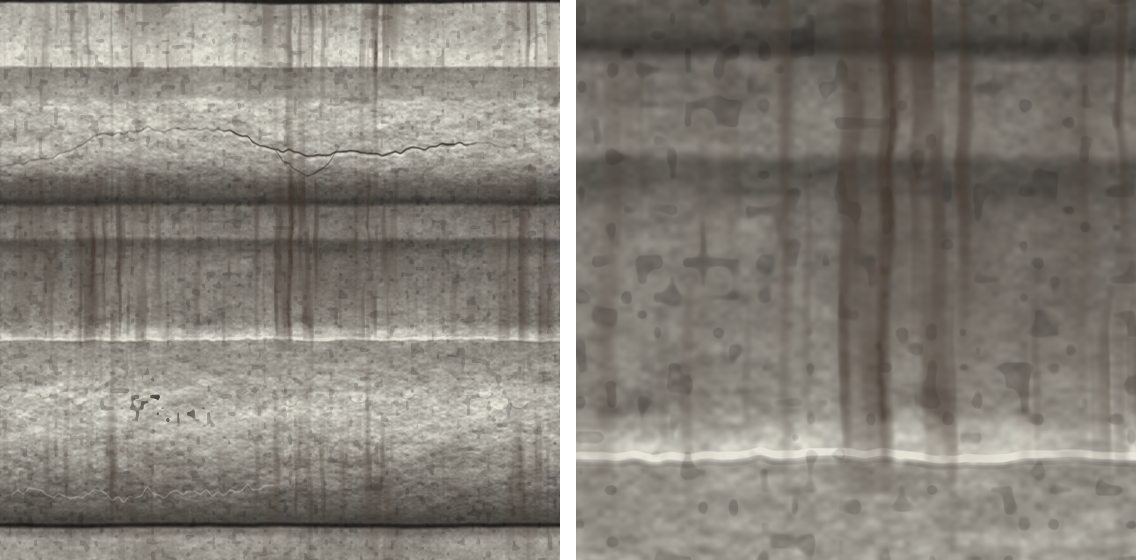
Left: the whole. Right: its middle third, enlarged.
This texture is drawn by a Shadertoy shader. Its source:

```glsl
// Weathered horizontal stone moulding with rain streaks, cracks and flaking plaster.
#define STREAK_STRENGTH 0.62
#define GRAIN_STRENGTH 0.26
#define RELIEF_STRENGTH 1.0
#define CRACK_WIDTH 0.0016
#define EDGE_WEAR 0.007
#define PLASTER_WEAR 0.045
#define BLISTERS 9
#define SHADOW_TINT vec3(1.03, 0.985, 0.92)
#define LIGHT_TINT vec3(1.01, 0.995, 0.945)
#define RUST vec3(0.25, 0.205, 0.17)

float hash(vec2 p) {
    vec3 q = fract(p.xyx * 0.1031);
    q += dot(q, q.yzx + 33.33);
    return fract((q.x + q.y) * q.z);
}

// Value noise that wraps over the unit square.
float noise(vec2 uv, vec2 cells) {
    vec2 p = uv * cells, i = floor(p), f = fract(p);
    f = f * f * (3.0 - 2.0 * f);
    vec2 a = mod(i, cells), b = mod(i + 1.0, cells);
    vec2 seed = cells * 1.37;
    return mix(mix(hash(a + seed), hash(vec2(b.x, a.y) + seed), f.x),
               mix(hash(vec2(a.x, b.y) + seed), hash(b + seed), f.x), f.y);
}

float fbm(vec2 uv, vec2 cells) {
    float sum = 0.0, weight = 0.5;
    for (int k = 0; k < 5; k++) {
        sum += weight * noise(uv, cells);
        cells *= 2.0;
        weight *= 0.55;
    }
    return sum / 1.055;
}

float bump(float x, float centre, float width) {
    float d = (x - centre) / width;
    return exp(-d * d);
}

float band(float t, float a, float b) {
    return smoothstep(a - 0.02, a + 0.02, t) * (1.0 - smoothstep(b - 0.02, b + 0.02, t));
}

float stroke(float d, float width) {
    float soft = 1.2 / iResolution.y;
    return 1.0 - smoothstep(width - soft, width + soft, abs(d));
}

void ramp(inout float v, float t, float a, float b, float target) {
    v = mix(v, target, smoothstep(a, b, t));
}

// Brightness of the moulding, t runs from top to bottom.
float profile(float t) {
    float v = 0.14;
    ramp(v, t, 0.002, 0.009, 0.68);
    ramp(v, t, 0.03, 0.11, 0.81);
    ramp(v, t, 0.117, 0.123, 0.53);   // upper fillet
    ramp(v, t, 0.13, 0.172, 0.62);
    ramp(v, t, 0.172, 0.188, 0.76);   // upper roll
    ramp(v, t, 0.21, 0.28, 0.68);
    ramp(v, t, 0.27, 0.345, 0.36);
    ramp(v, t, 0.345, 0.361, 0.25);
    ramp(v, t, 0.361, 0.372, 0.44);   // narrow ledge
    ramp(v, t, 0.372, 0.41, 0.51);
    ramp(v, t, 0.421, 0.432, 0.34);
    ramp(v, t, 0.434, 0.47, 0.46);    // hollow
    ramp(v, t, 0.47, 0.57, 0.54);
    ramp(v, t, 0.57, 0.601, 0.77);    // bright lip
    ramp(v, t, 0.603, 0.614, 0.57);
    ramp(v, t, 0.63, 0.665, 0.62);
    ramp(v, t, 0.665, 0.71, 0.74);    // lower roll
    ramp(v, t, 0.74, 0.83, 0.61);
    ramp(v, t, 0.80, 0.91, 0.38);
    ramp(v, t, 0.90, 0.932, 0.28);
    ramp(v, t, 0.932, 0.938, 0.13);
    ramp(v, t, 0.939, 0.947, 0.46);   // base
    ramp(v, t, 0.95, 0.965, 0.60);
    return v;
}

void mainImage(out vec4 fragColor, in vec2 fragCoord) {
    vec2 uv = fragCoord / iResolution.xy;
    float x = uv.x, t = 1.0 - uv.y;
    float rough = fbm(uv, vec2(8.0, 14.0));
    float plaster = band(t, 0.18, 0.33) + band(t, 0.66, 0.91);
    float wear = EDGE_WEAR + PLASTER_WEAR * plaster;
    float v = profile(t + (rough - 0.5) * wear);

    // Grain, chips and relief lit from above
    float fine = noise(uv, vec2(230.0)) * 0.5 + noise(uv, vec2(120.0, 150.0)) * 0.5;
    float relief = fbm(uv + vec2(0.0, 0.004), vec2(14.0, 24.0)) - fbm(uv, vec2(14.0, 24.0));
    float texture_amount = 0.45 + 0.75 * plaster + 0.4 * band(t, 0.55, 0.65);
    v *= 1.0 + GRAIN_STRENGTH * (fine - 0.5) + 0.3 * (rough - 0.5);
    v += RELIEF_STRENGTH * relief * texture_amount * (0.3 + v);
    float pits = smoothstep(0.73, 0.86, noise(uv, vec2(110.0, 96.0)));
    float pit_patch = bump(x, 0.3, 0.06) * bump(t, 0.72, 0.035);
    v *= 1.0 - pits * (0.16 + 0.6 * pit_patch);

    // Long crack, its hanging loop and pale flaking ridges
    float wiggle = (noise(uv, vec2(38.0, 1.0)) - 0.5) * 0.013 + (noise(uv, vec2(95.0, 1.0)) - 0.5) * 0.006;
    float path = 0.293 - 0.062 * smoothstep(0.03, 0.23, x) + 0.043 * smoothstep(0.39, 0.5, x) - 0.013 * smoothstep(0.65, 0.82, x);
    float crack = t - path - wiggle;
    float crack_fade = (0.4 + 0.6 * band(x, 0.4, 0.84)) * (1.0 - smoothstep(0.84, 0.95, x));
    v *= 1.0 - 0.6 * crack_fade * stroke(crack, CRACK_WIDTH);
    v += 0.11 * crack_fade * stroke(crack - 0.005, CRACK_WIDTH * 1.6);
    float loop_depth = 0.309 - 12.0 * (x - 0.545) * (x - 0.545);
    v *= 1.0 - 0.4 * band(x, 0.49, 0.60) * stroke(t - loop_depth - wiggle, CRACK_WIDTH);
    float ridges = stroke(t - 0.88 - wiggle * 2.0, 0.0015) * band(x, 0.02, 0.5);
    ridges += stroke(t - 0.605 - wiggle * 0.4, 0.0022) * (0.5 + rough);
    v += 0.16 * ridges - 0.13 * stroke(t - 0.610 - wiggle * 0.4, 0.0012) * rough;

    // Blisters along the shoulder of the lower roll
    for (int k = 0; k < BLISTERS; k++) {
        float id = float(k);
        vec2 centre = vec2((id + hash(vec2(id, 3.0))) / float(BLISTERS), 0.70 + 0.02 * hash(vec2(id, 8.0)));
        float r = length((vec2(x, t) - centre) * vec2(0.85, 1.2)) + wiggle * 0.3;
        float size = 0.007 + 0.007 * hash(vec2(id, 5.0));
        v += 0.06 * (1.0 - smoothstep(size - 0.003, size, r)) - 0.1 * stroke(r - size, 0.0015) * step(centre.y, t);
    }

    // Rain streaks in clusters, broken up along their length
    vec2 run = vec2(x + (noise(uv, vec2(12.0, 30.0)) - 0.5) * 0.004, uv.y);
    float cluster = 0.28 + 0.65 * bump(x, 0.19, 0.11) + bump(x, 0.53, 0.055) + 0.85 * bump(x, 0.67, 0.035) + 0.75 * bump(x, 0.95, 0.04);
    float streaks = 0.7 * smoothstep(0.5, 0.95, noise(run, vec2(85.0, 5.0)))
                  + 0.6 * smoothstep(0.5, 0.95, noise(run, vec2(140.0, 9.0)))
                  + 0.4 * smoothstep(0.4, 0.95, noise(run, vec2(42.0, 4.0)));
    float exposure = 0.35 + 0.5 * band(t, 0.0, 0.12) + 0.65 * band(t, 0.32, 0.61) + 0.4 * band(t, 0.8, 0.95);
    float stain = clamp(STREAK_STRENGTH * streaks * cluster * exposure * (0.6 + 0.8 * fine), 0.0, 0.8);

    v = clamp(v, 0.05, 0.9);
    vec3 colour = v * mix(SHADOW_TINT, LIGHT_TINT, smoothstep(0.4, 0.75, v));
    colour = mix(colour, min(colour, RUST), stain);
    fragColor = vec4(colour, 1.0);
}
```
